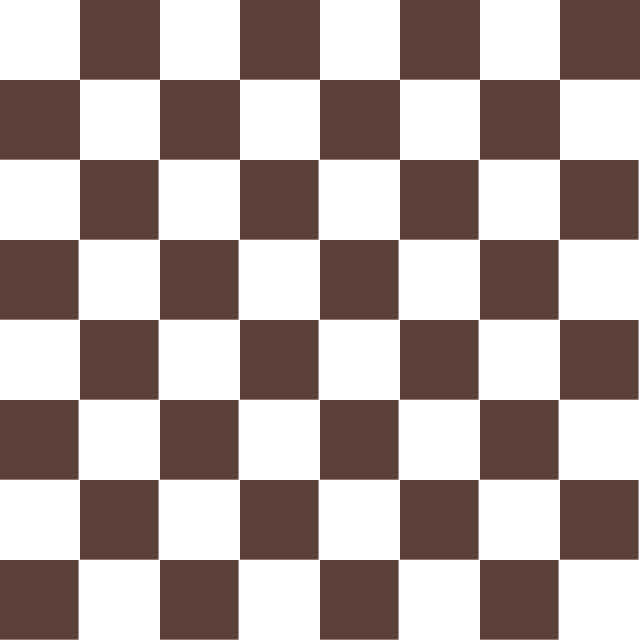
Reproduce this pattern procedurally as a Shadertoy shader.

```glsl
// Draws an eight by eight checkerboard of brown squares on white.
// Each square is a box with analytic edge coverage, trimmed by a hairline
// on the right and bottom so that white shows at the joints.

const float CELLS = 8.0;
const float FULL_WIDTH_ROW = 6.0;  // rows from here up keep their full width
const float SIDE_GAP = 0.018;      // hairlines, as a share of one cell
const float BOTTOM_GAP = 0.004;
const vec3 WHITE = vec3(1.0);
const vec3 BROWN = vec3(0.365, 0.251, 0.216);

// Share of a pixel at p that lies inside the box from low to high
float boxCoverage(vec2 p, vec2 low, vec2 high, float pixel) {
    vec2 span = min(p + 0.5 * pixel, high) - max(p - 0.5 * pixel, low);
    vec2 inside = clamp(span / pixel, 0.0, 1.0);
    return inside.x * inside.y;
}

// Coverage of the square in one cell; only even cells hold a square
float squareCoverage(vec2 p, vec2 cell, float pixel) {
    float isDark = 1.0 - mod(cell.x + cell.y, 2.0);
    float sideGap = SIDE_GAP * (1.0 - step(FULL_WIDTH_ROW, cell.y));
    vec2 low = cell + vec2(0.0, BOTTOM_GAP);
    vec2 high = cell + vec2(1.0 - sideGap, 1.0);
    return isDark * boxCoverage(p, low, high, pixel);
}

void mainImage(out vec4 fragColor, in vec2 fragCoord) {
    float pixel = CELLS / iResolution.y;
    vec2 p = fragCoord * pixel;
    vec2 home = floor(p);

    // Include neighbours so that edges stay smooth across cell borders
    float dark = 0.0;
    for (int y = -1; y <= 1; y++) {
        for (int x = -1; x <= 1; x++) {
            dark += squareCoverage(p, home + vec2(x, y), pixel);
        }
    }

    fragColor = vec4(mix(WHITE, BROWN, clamp(dark, 0.0, 1.0)), 1.0);
}
```
